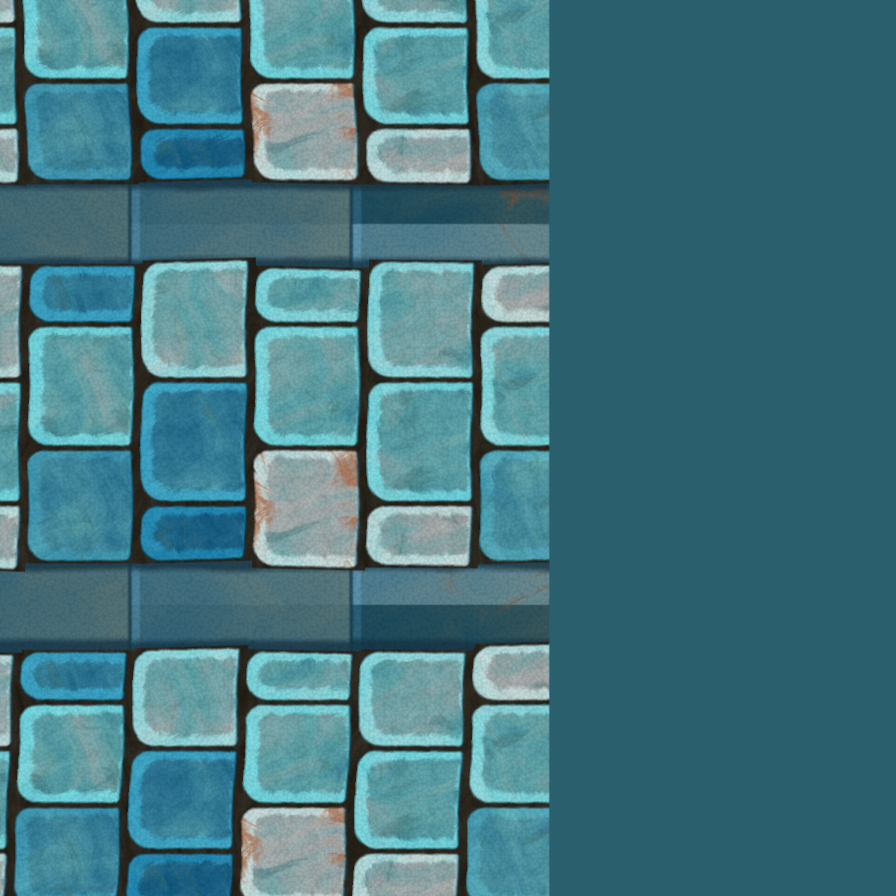
This pattern is drawn by a three.js fragment shader. Its source:

```glsl
// Watercolour glazed roof tiles in three staggered bands, split by two ridge beams, beside a plain panel.
varying vec2 vUv;

const float SOFT = 0.0013;          // edge smoothing
const float PANEL_X = 0.613;        // left side of the plain panel
const float COLUMN_PITCH = 0.1262;
const float COLUMN_GAP = 0.008;
const float ROW_GAP = 0.0022;
const float STAGGER = 0.45;         // drop of odd columns, in rows
const float RIM_WIDTH = 0.015;
const float BEAM_HALF = 0.043;
const vec2 BEAM_Y = vec2(0.325, 0.750);
const float SEGMENT_START = 0.145;
const float SEGMENT_PITCH = 0.247;
// Bands: bottom, top, first joint of even columns, row height
const vec4 BAND_LOW = vec4(-0.025, 0.278, 0.216, 0.1146);
const vec4 BAND_MID = vec4(0.368, 0.707, 0.638, 0.1380);
const vec4 BAND_HIGH = vec4(0.794, 1.060, 1.023, 0.1133);
// Corner radii: bottom left, top left, bottom right, top right
const vec4 CORNERS = vec4(0.026, 0.019, 0.007, 0.004);

const vec3 PANEL = vec3(0.163, 0.372, 0.430);
const vec3 GROUT = vec3(0.155, 0.140, 0.105);
const vec3 SHADOW = vec3(0.08, 0.20, 0.27);
const vec3 RUST = vec3(0.64, 0.40, 0.27);

float hash(vec2 p) {
  return fract(sin(dot(p, vec2(127.1, 311.7))) * 43758.5);
}

// Layered, warped sines for pigment washes, about -1 to 1
float wash(vec2 p, float seed) {
  float sum = 0.0, weight = 0.55;
  p += seed * 7.3;
  for (int i = 0; i < 5; i++) {
    p = mat2(0.8, 0.6, -0.6, 0.8) * p + 0.7 * sin(p.yx * 1.3 + seed);
    sum += weight * sin(p.x) * sin(p.y);
    p *= 1.8;
    weight *= 0.65;
  }
  return sum;
}

// Cellular paper grain: distance to the nearest point
float grain(vec2 p) {
  vec2 cell = floor(p);
  float nearest = 1.0;
  for (int j = -1; j <= 1; j++)
    for (int i = -1; i <= 1; i++) {
      vec2 c = cell + vec2(float(i), float(j));
      nearest = min(nearest, distance(p, c + vec2(hash(c), hash(c + 19.0))));
    }
  return nearest;
}

float roundBox(vec2 p, vec2 lo, vec2 hi, vec4 radii) {
  vec2 q = p - 0.5 * (lo + hi);
  vec2 side = q.x < 0.0 ? radii.xy : radii.zw;
  float r = q.y < 0.0 ? side.x : side.y;
  vec2 d = abs(q) - 0.5 * (hi - lo) + r;
  return length(max(d, 0.0)) + min(max(d.x, d.y), 0.0) - r;
}

float cover(float d, float soft) { return 1.0 - smoothstep(-soft, soft, d); }

// Glaze ramp: deep blue, blue, teal, grey
vec3 ramp(float t, vec3 a, vec3 b, vec3 c, vec3 d) {
  return mix(mix(a, b, clamp(t, 0.0, 1.0)), mix(c, d, clamp(t - 2.0, 0.0, 1.0)), clamp(t - 1.0, 0.0, 1.0));
}
vec3 glaze(float t) {
  return ramp(t, vec3(0.09, 0.36, 0.50), vec3(0.20, 0.48, 0.58), vec3(0.35, 0.61, 0.63), vec3(0.62, 0.64, 0.64));
}
vec3 rimGlaze(float t) {
  return ramp(t, vec3(0.13, 0.52, 0.68), vec3(0.24, 0.64, 0.76), vec3(0.44, 0.82, 0.85), vec3(0.78, 0.84, 0.83));
}

// Glaze of the upper, middle and lower row of a column
vec3 columnTones(float col) {
  if (col < -0.5) return vec3(2.8, 2.0, 2.8);
  if (col < 0.5) return vec3(0.8, 2.0, 1.2);
  if (col < 1.5) return vec3(2.35, 0.95, 0.1);
  if (col < 2.5) return vec3(2.2, 2.0, 2.95);
  if (col < 3.5) return vec3(2.3, 2.05, 2.75);
  return vec3(2.75, 2.2, 1.5);
}

vec3 beam(vec2 p, float centre) {
  float along = (p.x - SEGMENT_START) / SEGMENT_PITCH;
  float segment = floor(along), t = fract(along);
  float v = (p.y - centre) / BEAM_HALF;
  float w = wash(p * vec2(26.0, 34.0), segment + centre);
  vec3 c = mix(vec3(0.20, 0.38, 0.45), vec3(0.34, 0.44, 0.44), clamp(t * 0.8 + 0.3 * w, 0.0, 1.0));
  float flip = centre > 0.5 ? -1.0 : 1.0;
  float lit = smoothstep(-0.03, 0.03, v * flip);
  c += segment > 0.5 ? mix(-0.10, 0.09, lit) : 0.03 * lit * step(-0.5, segment);
  c = mix(c, RUST * 0.75, 0.5 * smoothstep(0.25, 0.7, w) * step(0.5, segment) * smoothstep(0.35, 0.6, t));
  c += vec3(0.05, 0.08, 0.10) * cover(t - 0.045, 0.008);
  c = mix(c, SHADOW, 0.75 * (1.0 - smoothstep(0.0, 0.016, min(t, 1.0 - t))));
  return mix(c, SHADOW, 0.8 * smoothstep(0.78, 1.02, abs(v) + 0.06 * w));
}

vec3 tiles(vec2 p, vec4 band, float col, float left) {
  float joint = band.z - STAGGER * band.w * mod(col, 2.0);
  float row = clamp(floor((joint - p.y) / band.w) + 1.0, 0.0, 2.0);
  float floorY = joint - row * band.w;
  vec3 tones = columnTones(col);
  float tone = row < 0.5 ? tones.x : row < 1.5 ? tones.y : tones.z;
  float seed = col * 1.7 + row * 2.9 + 4.0;
  vec2 local = p - vec2(left, floorY);
  float w = wash(local * 32.0, seed);
  float rough = wash(local * 130.0, seed + 1.0);

  // Body and brushed rim
  vec2 lo = vec2(left, max(floorY, band.x) + ROW_GAP);
  vec2 hi = vec2(left + COLUMN_PITCH - COLUMN_GAP, min(floorY + band.w, band.y) - ROW_GAP);
  float body = roundBox(p, lo, hi, CORNERS) + 0.0008 * rough;
  float inner = roundBox(p, lo + RIM_WIDTH * vec2(1.0, 0.85), hi - RIM_WIDTH * vec2(0.25, 0.7), CORNERS * 0.8);
  float rim = smoothstep(-0.003, 0.003, inner + 0.003 * rough + 0.002 * w);
  rim *= 1.0 - 0.55 * step(1.05, tone) * step(tone, 1.6);

  // Glaze, rust stains and right-hand shade
  vec3 c = glaze(tone + 0.55 * w) + 0.035 * rough;
  c = mix(c, vec3(0.24, 0.42, 0.43), 0.4 * smoothstep(0.35, 0.9, wash(local * 45.0, seed + 3.0)));
  c = mix(c, rimGlaze(tone + 0.2 * w) + 0.03 * rough, 0.9 * rim);
  float sides = abs(local.x - 0.055) / 0.055;
  c = mix(c, RUST, 0.75 * step(2.9, tone) * smoothstep(0.55, 0.95, sides + 0.35 * w) * smoothstep(-0.1, 0.5, w + 0.3 * rough));
  c = mix(c, SHADOW + vec3(0.0, 0.12, 0.16), 0.7 * smoothstep(-0.005, 0.0, p.x - hi.x));
  c *= 1.0 - 0.45 * smoothstep(-0.003, 0.0, body);
  vec3 grout = GROUT + 0.04 * wash(p * vec2(160.0, 60.0), 2.0);
  return mix(grout, c, cover(body, SOFT));
}

void main() {
  vec2 p = vUv;
  bool high = p.y > BEAM_Y.y, low = p.y < BEAM_Y.x;
  vec4 band = high ? BAND_HIGH : low ? BAND_LOW : BAND_MID;

  // Columns lean and shift from band to band
  vec3 lean = high ? vec3(0.027, 0.9, -0.025) : low ? vec3(0.019, 0.14, 0.038) : vec3(0.031, 0.54, 0.008);
  float start = lean.x + (p.y - lean.y) * lean.z + 0.0012 * sin(p.y * 47.0);
  float col = floor((p.x - start) / COLUMN_PITCH);
  float left = start + col * COLUMN_PITCH;
  band.xy += 0.007 * (vec2(hash(vec2(col, band.w)), hash(vec2(col, band.z))) - 0.5) + 0.03 * (p.x - left) * sin(col * 2.0);

  float inBand = cover(max(band.x - p.y, p.y - band.y), SOFT);
  float centre = p.y > 0.54 ? BEAM_Y.y : BEAM_Y.x;
  vec3 color = mix(beam(p, centre), tiles(p, band, col, left), inBand);
  color *= 1.06 - 0.13 * grain(p * 240.0);
  gl_FragColor = vec4(mix(color, PANEL, smoothstep(-SOFT, SOFT, p.x - PANEL_X)), 1.0);
}
```
